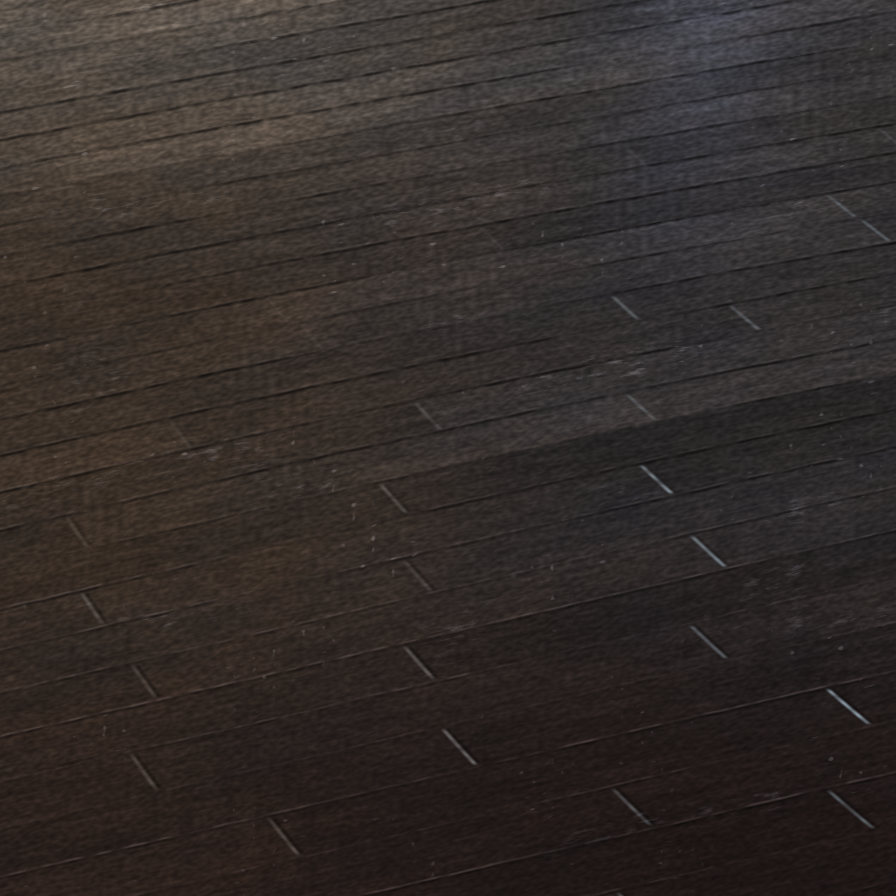
A three.js fragment shader for this texture:

```glsl
// Dark stained plank floor in perspective, with worn seams, bright end joints and a cool window sheen.
varying vec2 vUv;

float hash(vec2 p) {
  return fract(sin(dot(p, vec2(127.1, 311.7))) * 43758.5);
}

vec2 gradientAt(vec2 cell) {
  float angle = 6.2832 * hash(cell);
  return vec2(cos(angle), sin(angle));
}

// Gradient noise, roughly -0.7 to 0.7
float noise(vec2 p) {
  vec2 i = floor(p), f = fract(p);
  vec2 u = f * f * f * (f * (f * 6.0 - 15.0) + 10.0);
  float a = dot(gradientAt(i), f);
  float b = dot(gradientAt(i + vec2(1, 0)), f - vec2(1, 0));
  float c = dot(gradientAt(i + vec2(0, 1)), f - vec2(0, 1));
  float d = dot(gradientAt(i + vec2(1, 1)), f - vec2(1, 1));
  return mix(mix(a, b, u.x), mix(c, d, u.x), u.y);
}

float fbm(vec2 p) {
  float sum = 0.0, gain = 0.6;
  for (int i = 0; i < 4; i++) {
    sum += gain * noise(p);
    p = p * 2.03 + 17.3;
    gain *= 0.55;
  }
  return sum;
}

float line(float dist, float halfWidth) {
  return 1.0 - smoothstep(0.0, halfWidth * 1.6, abs(dist));
}

void main() {
  float x = vUv.x, down = 1.0 - vUv.y;

  // Plank rows narrow and flatten with distance
  float depth = down + x * (0.175 + 0.055 * smoothstep(0.0, 0.6, down));
  float rowPos = 62.79 - 196.0 / (depth + 2.3);
  float row = floor(rowPos), across = fract(rowPos);
  float rowHeight = (depth + 2.3) * (depth + 2.3) / 196.0;
  float seam = floor(rowPos + 0.5);
  float seamDist = (rowPos - seam) * rowHeight + 0.001 * noise(vec2(x * 30.0, seam * 3.3));

  // Boards along each row, staggered, with slanted ends
  float along = x - (across - 0.5) * rowHeight * (0.55 + 0.4 * x);
  float stagger = 0.14 + 0.36 * (1.0 - mod(row, 2.0)) + 0.2 * step(2.5, row);
  stagger += (hash(vec2(row, 3.0)) - 0.5) * mix(0.5, 0.08, smoothstep(-6.0, -3.0, row));
  float boardPos = (along - stagger) / 0.63;
  float board = floor(boardPos);
  float joint = floor(boardPos + 0.5);
  float jointDist = (boardPos - joint) * 0.63 * 0.75;

  // Light falls off from the upper left to the lower right
  vec3 left = mix(vec3(0.35, 0.318, 0.288), vec3(0.235, 0.194, 0.162), smoothstep(0.0, 0.36, down));
  left = mix(left, vec3(0.16, 0.122, 0.108), smoothstep(0.45, 1.05, down));
  vec3 right = mix(vec3(0.225, 0.215, 0.218), vec3(0.187, 0.176, 0.181), smoothstep(0.0, 0.4, down));
  right = mix(right, vec3(0.125, 0.094, 0.09), smoothstep(0.45, 0.95, down));
  vec3 color = mix(left, right, smoothstep(0.12, 0.8, x + 0.1 * noise(vUv * 4.0)));

  // Cool window reflection
  float sheen = exp(-pow((x - 0.79 + 0.05 * down) / 0.09, 2.0)) * exp(-pow(down / 0.22, 2.0));
  color += vec3(0.05, 0.06, 0.088) * sheen * (1.0 + 0.5 * noise(vec2(x * 9.0, depth * 60.0)));

  // Pale plank band with a dark edge beneath it
  float onRight = smoothstep(0.3, 0.65, x);
  float edge = depth - 0.635;
  float band = smoothstep(-0.05, -0.03, edge) * (1.0 - smoothstep(-0.004, 0.004, edge));
  color += vec3(0.045, 0.036, 0.03) * band * onRight;
  color *= 1.0 - 0.17 * onRight * smoothstep(-0.004, 0.004, edge) * (1.0 - smoothstep(0.01, 0.14, edge));

  // Tone per board, long grain, fine pores and blotchy wear
  color *= 1.0 + 0.13 * (hash(vec2(row, board)) - 0.5) + 0.14 * (hash(vec2(row, 9.0)) - 0.5);
  color *= 1.0 + 0.3 * fbm(vec2(x * 9.0 + row * 3.7, depth * 120.0));
  color *= 1.0 + 0.3 * fbm(vec2(x * 45.0, depth * 150.0));
  color *= 1.0 + 0.3 * noise(vec2(x * 130.0, depth * 250.0));
  color *= 1.0 + vec3(0.22, 0.15, 0.06) * fbm(vec2(x * 5.0, depth * 14.0));

  // Seams: broken dark gaps far away, thin dotted glints nearby
  float near = smoothstep(0.4, 0.75, down);
  float seamWear = smoothstep(-0.3, 0.3, noise(vec2(x * 5.0, seam * 5.3)) + 0.5 * (hash(vec2(seam, 5.0)) - 0.4));
  float dashes = smoothstep(-0.3, 0.3, noise(vec2(x * 42.0, seam * 7.1)));
  color *= 1.0 - line(seamDist - 0.002 * near, 0.0022) * mix(0.55, 0.38, near) * (0.2 + 0.8 * seamWear) * (0.4 + 0.6 * dashes);
  float glint = line(seamDist + 0.0022 * (1.0 - near), 0.0015) * (0.2 + 0.8 * dashes);
  color += vec3(0.15, 0.133, 0.132) * glint * (0.25 + 0.75 * seamWear) * mix(0.35, 0.9, near);

  // End joints: thin slivers, coolest and strongest toward the lower right
  float span = smoothstep(0.02, 0.16, across) * (1.0 - smoothstep(0.88, 0.99, across));
  float strength = hash(vec2(row + 2.0, joint));
  float shine = smoothstep(0.2, 0.9, down * 0.75 + x * 0.35) * (0.35 + 0.65 * strength);
  color *= 1.0 - 0.3 * line(jointDist - 0.0035, 0.002) * span * near;
  vec3 jointColor = mix(vec3(0.5, 0.47, 0.45), vec3(0.6, 0.68, 0.73), smoothstep(0.3, 0.9, x));
  float chips = 0.8 + 0.7 * noise(vec2(row * 3.1 + joint, across * 6.0));
  color = mix(color, jointColor, clamp(line(jointDist, 0.002) * span * shine * chips, 0.0, 1.0));

  // Sparse bluish streaks and bright flecks
  float scuffArea = smoothstep(0.2, 0.5, noise(vec2(x * 5.0 + 4.0, depth * 17.0)));
  float scuff = smoothstep(0.05, 0.45, fbm(vec2(x * 40.0, depth * 150.0)));
  color += vec3(0.11, 0.113, 0.125) * scuff * scuffArea;
  float fleck = smoothstep(0.4, 0.6, noise(vec2(x * 90.0, depth * 140.0) + 31.0));
  color += vec3(0.14, 0.14, 0.15) * fleck * smoothstep(0.0, 0.35, noise(vUv * 9.0 + 8.0));

  gl_FragColor = vec4(clamp(color, 0.0, 1.0), 1.0);
}
```
